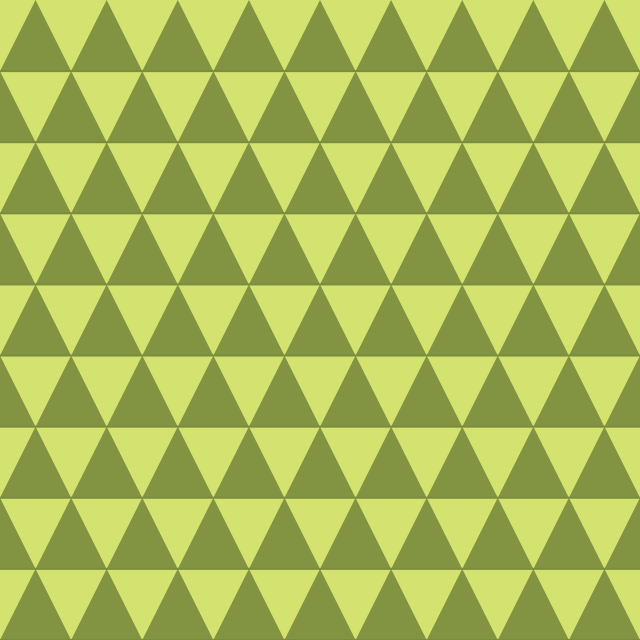
This pattern is drawn by a three.js fragment shader. Its source:

```glsl
// Staggered rows of dark olive triangles on light lime, with a thin line under each row.
#define COLUMNS 9.0
#define ROWS 9.0
#define LINE_WIDTH 0.028   // share of a row's height
#define SOFTNESS 0.010     // half width of the smoothed edge, in cells
#define LIME vec3(0.83, 0.89, 0.44)
#define OLIVE vec3(0.51, 0.58, 0.26)
#define LINE_COLOR vec3(0.48, 0.55, 0.24)

varying vec2 vUv;

// Coverage from a signed distance that is positive inside the shape.
float coverage(float inside) {
  return smoothstep(-SOFTNESS, SOFTNESS, inside);
}

// Upright triangle filling a cell, every other row shifted by half a cell.
float triangleRows(vec2 p) {
  float shift = 0.5 * mod(floor(p.y), 2.0);
  float fromAxis = abs(fract(p.x + shift) - 0.5);
  float halfWidth = 0.5 * (1.0 - fract(p.y));
  return coverage(halfWidth - fromAxis);
}

// Line along the base of every row; the upper border stays open.
float baseLines(float y) {
  float base = min(floor(y + 0.5), ROWS - 1.0);
  return coverage(0.5 * LINE_WIDTH - abs(y - base));
}

void main() {
  vec2 p = vUv * vec2(COLUMNS, ROWS);
  vec3 color = mix(LIME, OLIVE, triangleRows(p));
  color = mix(color, LINE_COLOR, baseLines(p.y));
  gl_FragColor = vec4(color, 1.0);
}
```
